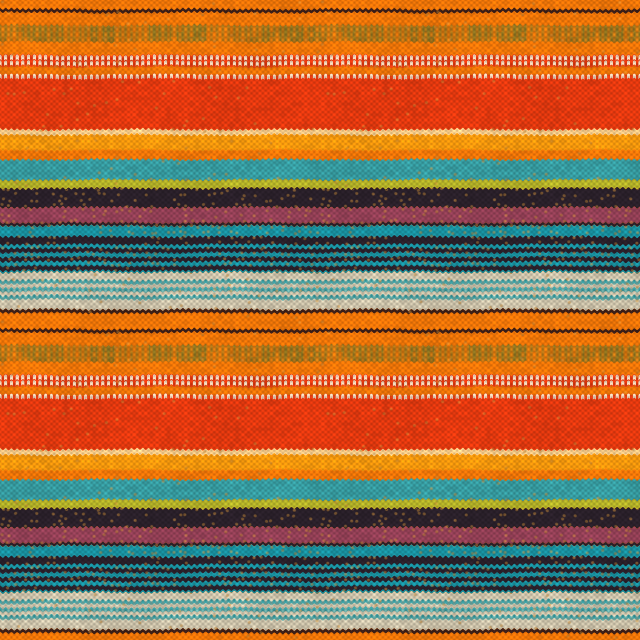
Reproduce this texture procedurally as a three.js fragment shader.

```glsl
// Striped serape cloth: two repeats across and down of bright woven bands with beaded threads.
varying vec2 vUv;

const float TAU = 6.283185;
const float REPEATS = 2.0;
const float PERIOD = 384.0;            // height units in one repeat
const vec2 THREADS = vec2(56.0, 60.0); // beads across and down one repeat
const float SOFT = 0.9;                // half width of a smoothed edge

const vec3 ORANGE = vec3(0.98, 0.48, 0.03);
const vec3 AMBER  = vec3(1.00, 0.62, 0.05);
const vec3 RED    = vec3(0.92, 0.23, 0.06);
const vec3 CREAM  = vec3(1.00, 0.83, 0.56);
const vec3 WHITE  = vec3(0.97, 0.86, 0.74);
const vec3 LINEN  = vec3(0.83, 0.79, 0.69);
const vec3 OLIVE  = vec3(0.57, 0.47, 0.13);
const vec3 LIME   = vec3(0.73, 0.72, 0.16);
const vec3 SKY    = vec3(0.22, 0.63, 0.65);
const vec3 TEAL   = vec3(0.10, 0.59, 0.65);
const vec3 INK    = vec3(0.17, 0.13, 0.17);
const vec3 BROWN  = vec3(0.24, 0.12, 0.09);
const vec3 MAUVE  = vec3(0.60, 0.26, 0.35);
const vec3 OCHRE  = vec3(0.78, 0.54, 0.22);

float hash(vec2 p) {
  return fract(sin(dot(p, vec2(127.1, 311.7))) * 4375.54);
}

// Coverage of a horizontal band, measured downward
float band(float y, float top, float bottom) {
  return smoothstep(top - SOFT, top + SOFT, y)
       * (1.0 - smoothstep(bottom - SOFT, bottom + SOFT, y));
}

vec3 stripe(vec3 base, vec3 dye, float y, float top, float bottom) {
  return mix(base, dye, band(y, top, bottom));
}

// Three evenly spaced thin lines
float lines(float y, float first, float pitch, float width) {
  float cover = 0.0;
  for (int i = 0; i < 3; i++) {
    float center = first + float(i) * pitch;
    cover = max(cover, band(y, center - 0.5 * width, center + 0.5 * width));
  }
  return cover;
}

// Cellular specks, wrapped at the edge of the repeat
float flecks(vec2 p, float density) {
  vec2 cell = floor(p);
  float cover = 0.0;
  for (int j = -1; j <= 1; j++) {
    for (int i = -1; i <= 1; i++) {
      vec2 c = cell + vec2(float(i), float(j));
      vec2 id = mod(c, THREADS);
      vec2 center = c + 0.2 + 0.6 * vec2(hash(id + 7.3), hash(id + 19.1));
      float present = step(hash(id + 41.7), density);
      cover = max(cover, present * (1.0 - smoothstep(0.12, 0.42, length(p - center))));
    }
  }
  return cover;
}

// Slow layered sines with whole frequencies
float drift(vec2 p) {
  return 0.5 * sin(TAU * (2.0 * p.x + p.y))
       + 0.3 * sin(TAU * (5.0 * p.x - 3.0 * p.y) + 1.7)
       + 0.2 * sin(TAU * (9.0 * p.x + 14.0 * p.y) + 4.1);
}

// Flat dyed bands; warp runs from -1 to 1 across each thread column
vec3 serape(float y, float warp, float mottle) {
  vec3 c = ORANGE;
  // warm half
  c = stripe(c, BROWN, y, 11.2, 15.0);
  c = mix(c, OLIVE, band(y, 30.5, 50.5) * clamp(0.62 + 0.25 * warp + mottle, 0.0, 1.0));
  c = stripe(c, RED, y, 66.0, 80.0);
  c = stripe(c, RED, y, 89.5, 156.0);
  float dashes = band(y, 67.0, 72.5) + band(y, 74.0, 79.0) + band(y, 89.8, 95.0);
  c = mix(c, WHITE, dashes * smoothstep(-0.55, 0.25, warp));
  c = stripe(c, CREAM, y, 155.5, 162.0);
  c = stripe(c, AMBER, y, 162.0, 180.0);
  // cool half
  c = stripe(c, SKY, y, 191.5, 216.0);
  c = stripe(c, LIME, y, 216.0, 226.0);
  c = stripe(c, INK, y, 226.0, 249.0);
  c = stripe(c, MAUVE, y, 249.0, 267.5);
  c = stripe(c, INK, y, 267.5, 271.0);
  c = stripe(c, TEAL, y, 271.0, 327.0);
  c = stripe(c, INK, y, 284.0, 293.5);
  c = mix(c, INK, lines(y, 300.5, 10.7, 5.4));
  c = stripe(c, LINEN, y, 327.0, 371.5);
  c = mix(c, SKY, lines(y, 338.5, 9.2, 4.6) * (0.8 + 0.2 * warp));
  return stripe(c, BROWN, y, 371.5, 375.5);
}

void main() {
  vec2 tile = fract(vec2(vUv.x, 1.0 - vUv.y) * REPEATS);
  vec2 p = tile * THREADS;
  vec2 bead = floor(p);
  float warp = cos(TAU * p.x);
  float slow = drift(tile);

  // Threads bow each band edge
  float y = tile.y * PERIOD + 1.1 * warp + 0.9 * slow;
  float mottle = 0.5 * (hash(vec2(bead.x, 3.0)) - 0.5) + 0.3 * (hash(bead + 5.0) - 0.5);
  vec3 color = serape(y, warp, mottle);

  // Ochre fibres show most in the dark bands
  float density = 0.06 + 0.22 * band(y, 226.0, 327.0);
  color = mix(color, OCHRE, 0.5 * flecks(p, density));

  // Rounded beads, uneven fibre and slow fading
  float weave = warp * cos(TAU * p.y);
  vec2 swell = sin(0.5 * TAU * fract(p));
  float fibre = (hash(bead) - 0.5) * swell.x * swell.y;
  color *= 0.95 + 0.11 * weave + 0.20 * fibre + 0.03 * slow;
  gl_FragColor = vec4(clamp(color, 0.0, 1.0), 1.0);
}
```
